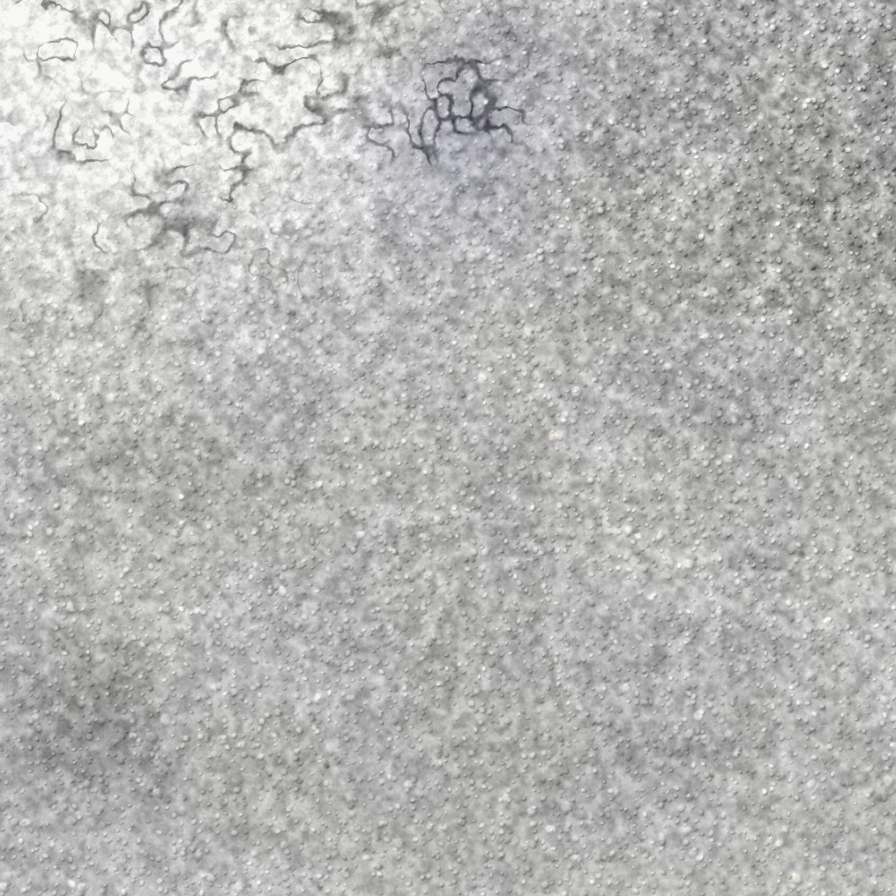
Give the GLSL for this texture, as a WebGL 2 fragment shader.

```glsl
#version 300 es
precision highp float;

#define BASE_TONE 0.705
#define GRIT_SCALE 120.0
#define GRIT_CONTRAST 0.40
#define GRAIN_SCALE 105.0
#define PEBBLE_SCALE 58.0
#define CREASE_SCALE 52.0
#define CREASE_DEPTH 0.34
#define GLOSS_GAIN 0.25
#define PIT_SCALE 24.0
#define PIT_DEPTH 0.35

uniform vec2 u_resolution;
out vec4 fragColor;

// Integer hash: four random values per lattice cell
vec4 hash4(vec2 cell, uint seed) {
    uvec4 v = uvec4(uvec2(ivec2(cell)), seed, seed + 7u);
    v = v * 1664525u + 1013904223u;
    v += v.yzxy * v.wxyz;
    v ^= v >> 16u;
    v += v.yzxy * v.wxyz;
    v ^= v >> 16u;
    return vec4(v & 65535u) / 65535.0;
}

float valueNoise(vec2 p, uint seed) {
    vec2 cell = floor(p), f = fract(p);
    f = f * f * (3.0 - 2.0 * f);
    float bottom = mix(hash4(cell, seed).x, hash4(cell + vec2(1, 0), seed).x, f.x);
    float top = mix(hash4(cell + vec2(0, 1), seed).x, hash4(cell + vec2(1, 1), seed).x, f.x);
    return mix(bottom, top, f.y);
}

// Layered noise centred on zero
float fbm(vec2 p, uint seed) {
    float sum = 0.0, gain = 0.5;
    for (int i = 0; i < 4; i++) {
        sum += gain * (valueNoise(p, seed + uint(i)) - 0.5);
        p = mat2(1.6, 1.2, -1.2, 1.6) * p + 3.7;
        gain *= 0.55;
    }
    return sum;
}

float spot(vec2 uv, vec2 centre, vec2 size) {
    vec2 q = (uv - centre) / size;
    return exp(-dot(q, q));
}

// Scattered oval stones: x = coverage, y = lit side, z = random tone, w = rim shadow
vec4 stones(vec2 uv, float scale, float density, float maxRadius, uint seed) {
    vec2 p = uv * scale, cell = floor(p);
    float soft = 1.2 * scale / u_resolution.y + 0.08;
    vec4 result = vec4(0.0);
    for (int y = -1; y <= 1; y++)
    for (int x = -1; x <= 1; x++) {
        vec2 id = cell + vec2(x, y);
        vec4 h = hash4(id, seed), k = hash4(id, seed + 31u);
        if (h.z > density) continue;
        vec2 q = p - id - 0.15 - 0.7 * h.xy;
        float angle = 6.2832 * k.x;
        vec2 axis = vec2(cos(angle), sin(angle));
        vec2 oval = vec2(dot(q, axis), dot(q, vec2(-axis.y, axis.x)) * (1.0 + 0.7 * k.y));
        float radius = maxRadius * mix(0.45, 1.0, k.z * k.z);
        float d = length(oval) - radius;
        float cover = 1.0 - smoothstep(-soft, soft, d);
        float lit = clamp(dot(q, vec2(-0.6, 0.8)) / radius, -1.0, 1.0);
        float shadow = (1.0 - smoothstep(0.0, 0.3, abs(d))) * max(-lit, 0.0);
        result.w = max(result.w, shadow);
        result.xyz = mix(result.xyz, vec3(1.0, lit, h.w), cover);
    }
    return result;
}

void main() {
    vec2 uv = gl_FragCoord.xy / u_resolution;

    // Broad light and stains
    vec2 wobble = uv + 0.12 * vec2(fbm(uv * 6.0, 1u), fbm(uv * 6.0, 9u));
    float gloss = spot(wobble, vec2(0.1, 0.94), vec2(0.36, 0.30));
    float dim = spot(wobble, vec2(0.92, 0.84), vec2(0.26, 0.24));
    float bluish = spot(wobble, vec2(0.53, 0.86), vec2(0.08, 0.10));
    float stain = spot(wobble, vec2(0.11, 0.19), vec2(0.10, 0.09));
    float band = spot(wobble, vec2(0.18, 0.47), vec2(0.22, 0.06));
    float tone = BASE_TONE + GLOSS_GAIN * gloss + 0.12 * fbm(uv * 9.0, 17u);
    tone -= 0.06 * dim + 0.07 * bluish + 0.14 * stain + 0.05 * band;

    // Fine grit, rougher towards the top
    float rough = mix(0.85, 1.1, uv.y) + 0.3 * dim - 0.25 * bluish;
    float grit = fbm(uv * GRIT_SCALE, 23u) + 0.45 * fbm(uv * GRIT_SCALE * 0.45, 41u);
    tone += GRIT_CONTRAST * rough * grit;

    // Small grains and larger pale pebbles
    float dry = 1.0 - 0.75 * gloss;
    vec4 grain = stones(uv, GRAIN_SCALE, 0.6, 0.42, 51u);
    vec4 pebble = stones(uv, PEBBLE_SCALE, 0.22, 0.40, 67u);
    tone += dry * rough * grain.x * (0.20 * grain.z - 0.02 + 0.06 * grain.y);
    tone -= dry * rough * 0.16 * grain.w;
    tone += dry * pebble.x * (0.04 + 0.13 * pebble.z + 0.04 * pebble.y);
    tone -= dry * 0.10 * pebble.w;

    // Winding creases in the glossy film
    vec2 bend = uv + 0.025 * vec2(fbm(uv * 38.0, 83u), fbm(uv * 38.0, 89u));
    float ridge = abs(valueNoise(bend * CREASE_SCALE, 97u) - 0.5);
    float crease = 1.0 - smoothstep(0.01, 0.15, ridge);
    float patchy = smoothstep(0.25, 0.75, valueNoise(uv * 30.0, 101u));
    tone -= CREASE_DEPTH * crease * patchy * smoothstep(0.08, 0.7, gloss + 0.5 * bluish);

    // Sparse dark pits
    vec4 pit = stones(uv, PIT_SCALE, 0.07, 0.17, 113u);
    tone -= PIT_DEPTH * pit.x * (0.35 + 0.65 * pit.z) * (0.6 - 0.4 * pit.y);

    // Near-neutral colour with cool areas and rare warm stones
    tone = clamp(tone, 0.18, 0.97);
    float cool = 0.012 * smoothstep(-0.1, 0.2, fbm(uv * 7.0, 127u)) + 0.035 * bluish;
    float warm = pebble.x * smoothstep(0.93, 0.98, pebble.z) * dry;
    vec3 colour = vec3(tone) + cool * vec3(-0.3, -0.3, 0.7);
    colour += vec3(0.003, 0.002, -0.005) + warm * vec3(0.03, -0.01, -0.07);
    fragColor = vec4(clamp(colour, 0.0, 1.0), 1.0);
}
```
